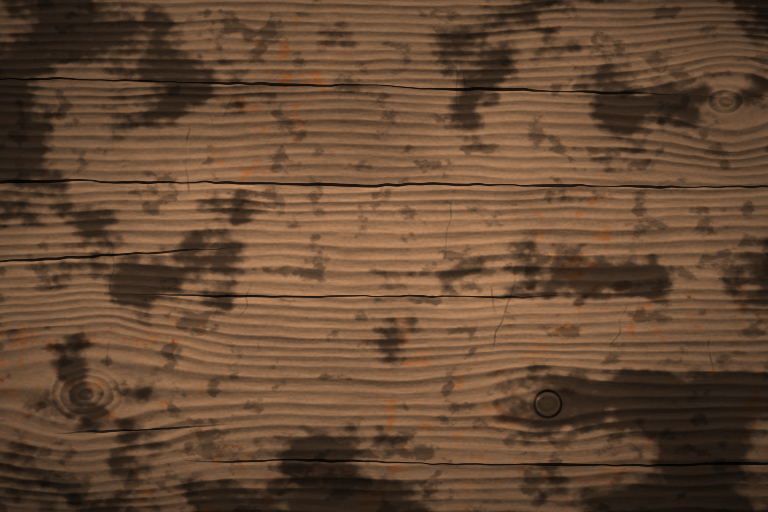
This texture is drawn by a WebGL 2 fragment shader. Its source:

```glsl
#version 300 es
precision highp float;
// Weathered brown wooden planks with wavy grain, knots, cracks, dark stains and rust.

#define WOOD_TINT vec3(1.0, 0.735, 0.525)
#define RUST_TINT vec3(1.12, 0.62, 0.30)
#define BRIGHTNESS 0.69
#define GRAIN_COUNT 38.0
#define GRAIN_DEPTH 0.33
#define FIBRE_DEPTH 0.20
#define STAIN_DEPTH 0.56
#define VIGNETTE 1.15
#define SCRATCHES 12

uniform vec2 u_resolution;
out vec4 fragColor;

// Knots: centre and size.
const vec3 knots[3] = vec3[3](
  vec3(0.166, 0.229, 0.075), vec3(1.42, 0.80, 0.045), vec3(1.07, 0.211, 0.034));

// Cracks: height, slope, start, end. The first two separate the planks.
const vec4 cracks[6] = vec4[6](
  vec4(0.846, -0.022, -0.3, 1.35), vec4(0.645, -0.006, -0.3, 1.9),
  vec4(0.426, -0.004, 0.25, 1.12), vec4(0.490, 0.055, -0.2, 0.48),
  vec4(0.104, -0.008, 0.35, 1.8), vec4(0.145, 0.060, 0.10, 0.46));

float hash(vec2 p) {
  vec3 q = fract(p.xyx * vec3(0.1031, 0.1030, 0.0973));
  q += dot(q, q.yzx + 33.33);
  return fract((q.x + q.y) * q.z);
}

float noise(vec2 p) {
  vec2 i = floor(p), f = fract(p);
  f = f * f * (3.0 - 2.0 * f);
  return mix(mix(hash(i), hash(i + vec2(1, 0)), f.x),
             mix(hash(i + vec2(0, 1)), hash(i + vec2(1, 1)), f.x), f.y);
}

float fbm(vec2 p) {
  float sum = 0.0, amp = 0.516;
  for (int i = 0; i < 5; i++) {
    sum += amp * noise(p);
    p = mat2(1.6, 1.2, -1.2, 1.6) * p + 17.3;
    amp *= 0.5;
  }
  return sum;
}

float crackHeight(vec4 c, float x) {
  return c.x + c.y * x + 0.008 * (noise(vec2(x * 7.0, c.x * 50.0)) - 0.5)
       + 0.003 * (noise(vec2(x * 45.0, c.x * 90.0)) - 0.5);
}

// Slow darkening towards the late wood, then a quick return to light.
float growthLine(float phase) {
  float w = fract(phase);
  return smoothstep(0.05, 0.72, w) * (1.0 - smoothstep(0.76, 1.0, w));
}

float spot(vec2 p, vec2 centre, vec2 size) {
  vec2 d = (p - centre) / size;
  return exp(-dot(d, d));
}

void main() {
  vec2 p = gl_FragCoord.xy / u_resolution.y;
  vec2 uv = gl_FragCoord.xy / u_resolution;
  float px = 1.0 / u_resolution.y;

  // Planks
  float plank = 0.0;
  for (int i = 0; i < 2; i++) plank += step(crackHeight(cracks[i], p.x), p.y);

  // Grain height, bent around the knots
  float h = p.y + 0.05 * (fbm(vec2(p.x * 1.3 + plank * 7.0, p.y * 2.2)) - 0.5)
          + 0.007 * (noise(p * vec2(9.0, 16.0)) - 0.5);
  float core = 0.0, rings = 0.0;
  for (int i = 0; i < 3; i++) {
    vec2 d = p - knots[i].xy;
    float size = knots[i].z;
    float r = length(d * vec2(0.75, 1.0)) + 0.018 * (fbm(p * 14.0) - 0.5);
    h -= d.y * 0.8 * exp(-r * r / (4.5 * size * size));
    float inside = 1.0 - smoothstep(0.55 * size, 1.05 * size, r);
    core = max(core, inside);
    rings += inside * growthLine(r * 75.0);
  }
  float phase = GRAIN_COUNT * (h + 0.25 * h * h) + 0.8 * noise(vec2(h * 14.0, plank)) + plank * 0.37;
  float strength = 0.45 + 0.75 * noise(vec2(p.x * 3.0, floor(phase) * 5.3));
  float grain = mix(growthLine(phase) * strength, rings * 0.5, core);

  // Fibres and fine grit
  float fibre = noise(vec2(p.x * 28.0, h * 260.0)) * 0.6 + noise(p * vec2(190.0, 330.0)) * 0.4 - 0.5;
  float cloud = fbm(p * vec2(3.0, 5.0) + plank * 11.0) - 0.5;
  float tone = BRIGHTNESS * (1.0 - GRAIN_DEPTH * grain + FIBRE_DEPTH * fibre + 0.35 * cloud);
  tone *= 1.0 - 0.07 * step(0.5, plank) * step(plank, 1.5);

  // Stains gather along the bottom and at the sides
  float wear = 0.85 * (1.0 - smoothstep(0.0, 0.36, p.y))
             + 0.85 * spot(p, vec2(0.0, 0.71), vec2(0.22, 0.10))
             + 0.65 * spot(p, vec2(1.40, 0.44), vec2(0.20, 0.20))
             + 0.55 * spot(p, vec2(1.35, 1.0), vec2(0.40, 0.10))
             + 0.45 * spot(p, vec2(0.0, 1.0), vec2(0.45, 0.10));
  float patches = fbm(p * vec2(6.5, 8.5) + 3.1) + 0.22 * (fbm(p * vec2(32.0, 42.0)) - 0.5);
  float stain = smoothstep(0.58, 0.74, patches + 0.24 * wear + 0.05 * grain);
  float smudge = smoothstep(0.62, 0.78, fbm(p * vec2(24.0, 34.0) + 40.0) + 0.06 * wear);
  tone *= (1.0 - STAIN_DEPTH * stain) * (1.0 - 0.32 * smudge);

  // Slanted scratches
  for (int i = 0; i < SCRATCHES; i++) {
    vec2 c = vec2(hash(vec2(i, 3)) * 1.5, 0.3 + 0.65 * hash(vec2(i, 8)));
    float reach = 0.03 + 0.06 * hash(vec2(i, 5));
    vec2 d = p - c;
    d.x -= d.y * (hash(vec2(i, 9)) - 0.3) * 0.7 + 0.012 * (noise(vec2(p.y * 40.0, i)) - 0.5);
    float mark = (1.0 - smoothstep(0.0006, 0.001 + px, abs(d.x))) * (1.0 - smoothstep(0.5 * reach, reach, abs(d.y)));
    tone *= 1.0 - 0.3 * mark * noise(p * 60.0);
  }

  // Cracks with a pale lower lip
  for (int i = 0; i < 6; i++) {
    vec4 c = cracks[i];
    float d = p.y - crackHeight(c, p.x);
    float taper = smoothstep(c.z, c.z + 0.15, p.x) * (1.0 - smoothstep(c.w - 0.2, c.w, p.x));
    float width = 0.0022 * taper * noise(vec2(p.x * 11.0, i));
    float lip = 1.0 - smoothstep(0.001, 0.001 + px, abs(d + 0.005));
    tone *= 1.0 + 0.18 * lip * taper * noise(vec2(p.x * 25.0, i));
    tone *= 1.0 - 0.8 * sqrt(taper) * (1.0 - smoothstep(width, width + px, abs(d)));
  }

  // Round nail mark
  vec2 nail = p - knots[2].xy;
  float rim = 1.0 - smoothstep(0.0016, 0.0016 + px, abs(length(nail) - 0.026));
  tone *= 1.0 - rim * (0.5 + 0.3 * noise(nail * 50.0 + 9.0));

  // Rust flecks, tint and darkened border
  float rust = smoothstep(0.60, 0.74, fbm(p * vec2(38.0, 48.0) + 71.0)) * smoothstep(0.45, 0.62, fbm(p * 3.5 + 20.0));
  vec3 colour = tone * mix(WOOD_TINT, RUST_TINT, 0.65 * rust);
  vec2 edge = uv - vec2(0.5, 0.53);
  colour *= 1.0 - VIGNETTE * dot(edge, edge);
  fragColor = vec4(clamp(colour, 0.0, 1.0), 1.0);
}
```
